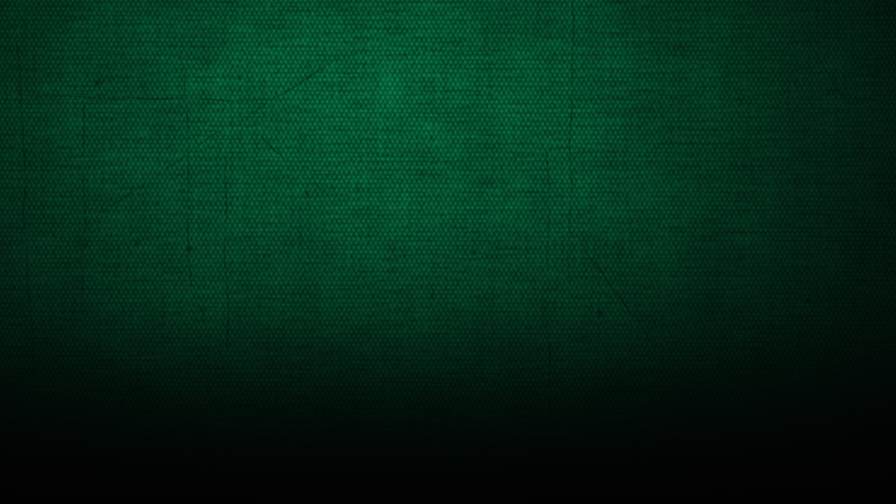
Write a WebGL 2 fragment shader that draws this background.

```glsl
#version 300 es
precision highp float;

uniform vec2 u_resolution;
out vec4 outColor;

const float PI = 3.14159265;

// Light: lengths are in canvas heights, centre is a fraction of the canvas
const vec2 GLOW_CENTER = vec2(0.42, 0.77);
const float GLOW_WIDTH = 0.92;
const float GLOW_BELOW = 0.56;
const float GLOW_ABOVE = 0.65;
const vec2 FLOOR_FADE = vec2(-0.07, 0.45);
const float PEAK_LIGHT = 0.335;

// Cloth: threads per canvas height
const vec2 WEAVE_COUNT = vec2(104.0, 114.0);
const float WEAVE_DEPTH = 0.25;
const float FIBRE_DEPTH = 0.30;
const float GRAIN_DEPTH = 0.22;
const float MOTTLE_DEPTH = 0.12;

// Wear
const float SCRATCH_WIDTH = 0.0022;
const float SCRATCH_DEPTH = 0.30;
const float SCRATCH_WOBBLE = 0.010;
const float SPECK_GRID = 9.0;
const float SPECK_CHANCE = 0.12;
const float SPECK_DEPTH = 0.35;

// Tint: colour = SHADOW + GREEN * light
const vec3 SHADOW = vec3(0.006, 0.007, 0.006);
const vec3 GREEN = vec3(0.04, 1.0, 0.58);

// Long scratches as start.xy, end.xy
const int SCRATCH_COUNT = 11;
const vec4 SCRATCHES[SCRATCH_COUNT] = vec4[](
  vec4(1.134, 1.00, 1.130, 0.44), vec4(1.088, 0.70, 1.088, 0.17),
  vec4(0.447, 0.70, 0.451, 0.31), vec4(0.370, 0.86, 0.375, 0.38),
  vec4(0.167, 0.79, 0.162, 0.42), vec4(0.035, 0.93, 0.065, 0.28),
  vec4(0.197, 0.58, 0.660, 0.88), vec4(0.520, 0.73, 0.637, 0.62),
  vec4(1.134, 0.54, 1.300, 0.31), vec4(0.070, 0.81, 0.556, 0.80),
  vec4(1.600, 0.92, 1.710, 0.75));

vec2 hash2(vec2 p) {
  vec3 q = fract(p.xyx * vec3(0.1031, 0.1030, 0.0973));
  q += dot(q, q.yzx + 33.33);
  return fract((q.xx + q.yz) * q.zy);
}

float cornerSlope(vec2 cell, vec2 offset) {
  float angle = 2.0 * PI * hash2(cell).x;
  return dot(vec2(cos(angle), sin(angle)), offset);
}

float gradientNoise(vec2 p) {
  vec2 i = floor(p), f = fract(p);
  vec2 u = f * f * f * (f * (f * 6.0 - 15.0) + 10.0);
  vec2 e = vec2(1.0, 0.0);
  float low = mix(cornerSlope(i, f), cornerSlope(i + e, f - e), u.x);
  float high = mix(cornerSlope(i + e.yx, f - e.yx), cornerSlope(i + 1.0, f - 1.0), u.x);
  return mix(low, high, u.y);
}

float glow(vec2 p, float aspect) {
  vec2 d = p - GLOW_CENTER * vec2(aspect, 1.0);
  d /= vec2(GLOW_WIDTH, d.y < 0.0 ? GLOW_BELOW : GLOW_ABOVE);
  return exp(-dot(d, d)) * smoothstep(FLOOR_FADE.x, FLOOR_FADE.y, p.y);
}

// Staggered dots with fainter rows, faded when finer than the pixels
float weave(vec2 p, float pixel) {
  vec2 t = p * WEAVE_COUNT;
  float dots = cos(2.0 * PI * t.x) * cos(PI * t.y);
  float rows = cos(2.0 * PI * t.y);
  float visible = 1.0 - smoothstep(0.42, 0.65, pixel * WEAVE_COUNT.y);
  return (dots + 0.3 * rows) * visible;
}

// Short threads in both directions
float fibres(vec2 p) {
  float across = gradientNoise(p * vec2(16.0, 135.0)) + 0.35 * gradientNoise(p * vec2(4.0, 60.0) + 17.0);
  float upright = gradientNoise(p * vec2(110.0, 9.0) + 41.0);
  return 0.65 * across + 0.35 * upright;
}

float segmentDistance(vec2 p, vec2 a, vec2 b) {
  vec2 ab = b - a;
  return length(p - a - ab * clamp(dot(p - a, ab) / dot(ab, ab), 0.0, 1.0));
}

float scratches(vec2 p, float pixel) {
  vec2 bent = p + SCRATCH_WOBBLE * vec2(gradientNoise(p * 9.0), gradientNoise(p * 9.0 + 23.0));
  float edge = max(SCRATCH_WIDTH, pixel);
  float mark = 0.0;
  for (int i = 0; i < SCRATCH_COUNT; i++) {
    float d = segmentDistance(bent, SCRATCHES[i].xy, SCRATCHES[i].zw);
    mark = max(mark, 1.0 - smoothstep(0.0, 1.5 * edge, d));
  }
  return mark * smoothstep(-0.45, 0.25, gradientNoise(p * 16.0 + 7.0));
}

float specks(vec2 p, float pixel) {
  vec2 cell = floor(p * SPECK_GRID);
  vec2 seed = hash2(cell + 5.0);
  vec2 d = (fract(p * SPECK_GRID) - mix(vec2(0.25), vec2(0.75), hash2(cell + 61.0))) / SPECK_GRID;
  float radius = mix(0.003, 0.010, seed.y) * (1.0 + gradientNoise(p * 150.0));
  return step(seed.x, SPECK_CHANCE) * (1.0 - smoothstep(0.0, radius + pixel, length(d)));
}

void main() {
  float pixel = 1.0 / u_resolution.y;
  vec2 p = gl_FragCoord.xy * pixel;

  float cloth = 1.0 + WEAVE_DEPTH * weave(p, pixel) + FIBRE_DEPTH * fibres(p);
  cloth += GRAIN_DEPTH * gradientNoise(p * 125.0 + 9.0);
  cloth *= 1.0 + MOTTLE_DEPTH * (gradientNoise(p * 4.0 + 3.0) + gradientNoise(p * 11.0));
  cloth *= 1.0 - SCRATCH_DEPTH * scratches(p, pixel);
  cloth *= 1.0 - SPECK_DEPTH * specks(p, pixel);

  float light = PEAK_LIGHT * glow(p, u_resolution.x * pixel) * max(cloth, 0.0);
  outColor = vec4(SHADOW + GREEN * light, 1.0);
}
```
